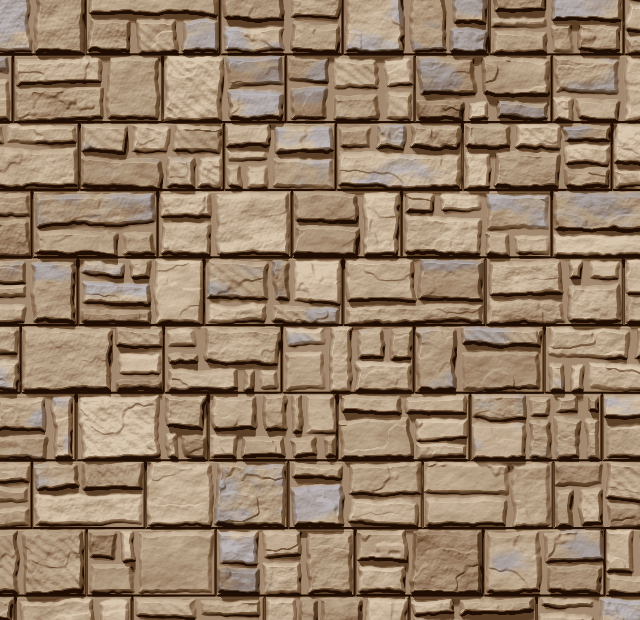
Reproduce this texture procedurally as a WebGL 2 fragment shader.

```glsl
#version 300 es
precision highp float;
uniform vec2 u_resolution;
out vec4 fragColor;

const float ROW_HEIGHT = 0.1091;
const float PANEL_WIDTH = 0.212;

struct Stone { vec2 mid; vec2 extent; vec2 id; float seam; };

float hash(vec2 p) {
  return fract(sin(dot(p, vec2(127.1, 311.7))) * 43758.5);
}

float noise(vec2 p) {
  vec2 i = floor(p), f = fract(p);
  f = f * f * (3.0 - 2.0 * f);
  return mix(mix(hash(i), hash(i + vec2(1, 0)), f.x),
             mix(hash(i + vec2(0, 1)), hash(i + vec2(1, 1)), f.x), f.y);
}

float fbm(vec2 p, int octaves) {
  float sum = 0.0, amp = 1.0;
  for (int i = 0; i < octaves; i++) {
    sum += amp * (noise(p) - 0.5);
    p = mat2(1.6, 1.2, -1.2, 1.6) * p + 7.3;
    amp *= 0.5;
  }
  return sum;
}

float panelEdge(float col, float row) {
  return col + 0.25 * hash(vec2(col, row) + 5.3);
}

// Staggered panels, each cut up to three times into stones
Stone findStone(vec2 p) {
  float row = floor(p.y / ROW_HEIGHT + 0.645);
  float shift = 0.5 * mod(row, 2.0);
  float x = p.x / PANEL_WIDTH + shift;
  float col = floor(x);
  if (x < panelEdge(col, row)) col -= 1.0;
  vec2 lo = vec2((panelEdge(col, row) - shift) * PANEL_WIDTH, (row - 0.645) * ROW_HEIGHT);
  vec2 hi = vec2((panelEdge(col + 1.0, row) - shift) * PANEL_WIDTH, lo.y + ROW_HEIGHT);
  vec2 border = min(p - lo, hi - p);
  vec2 id = vec2(col, row) * 3.17 + 11.0;
  for (int k = 0; k < 3; k++) {
    vec2 size = hi - lo;
    int axis = size.x * mix(0.25, 1.2, hash(id + 1.7)) > size.y ? 0 : 1;
    bool whole = hash(id + 2.9) < 0.22 * float(k);
    if (whole || size[axis] < 0.062) break;
    float cut = mix(lo[axis], hi[axis], mix(0.3, 0.7, hash(id + 4.1)));
    if (p[axis] < cut) { hi[axis] = cut; id += vec2(0.37, 0.83); }
    else { lo[axis] = cut; id += vec2(0.91, 0.29); }
  }
  return Stone(0.5 * (lo + hi), 0.5 * (hi - lo), id, min(border.x, border.y));
}

// Inside distance of a rounded box
float boxDepth(vec2 q, vec2 extent, float radius) {
  vec2 e = abs(q) - extent + radius;
  return radius - length(max(e, 0.0)) - min(max(e.x, e.y), 0.0);
}

float stoneDepth(vec2 p, Stone s) {
  vec2 q = p - s.mid;
  q += (hash(s.id + 6.0) - 0.5) * 0.1 * vec2(-q.y, q.x);
  vec2 w = p * 30.0 + s.id * 9.0;
  q += 0.007 * (vec2(noise(w), noise(w + 41.0)) - 0.5);
  q += 0.003 * (noise(p * 110.0) - 0.5);
  float inset = mix(0.001, 0.005, hash(s.id + 8.0));
  return boxDepth(q, s.extent - inset, 0.005);
}

float height(vec2 p, int octaves) {
  Stone s = findStone(p);
  float body = smoothstep(0.0, 0.008, stoneDepth(p, s));
  vec2 lean = vec2(hash(s.id + 12.0), hash(s.id + 13.0)) - 0.5;
  float face = mix(0.009, 0.024, hash(s.id + 10.0));
  face += 0.009 * dot((p - s.mid) / s.extent, lean);
  // Broken ledges and rough grain
  vec2 u = p + s.id * 0.7;
  float chip = noise(u * vec2(17.0, 27.0)) + 0.15 * noise(u * 95.0);
  face += 0.0045 * smoothstep(0.58, 0.66, chip) * hash(s.id + 15.0);
  float rough = mix(0.5, 1.25, hash(s.id + 14.0));
  face += 0.0045 * rough * fbm(u * vec2(36.0, 46.0), octaves);
  // Chiselled grooves on a few stones
  float grooved = step(0.88, hash(s.id + 16.0));
  face += grooved * 0.0007 * sin(dot(p, vec2(300.0, 340.0)) + 5.0 * noise(p * 30.0));
  float groove = 0.010 * (1.0 - smoothstep(0.0, 0.003, s.seam));
  return body * face - groove;
}

float castShadow(vec2 p, vec2 toLight) {
  float ground = height(p, 0), block = 0.0;
  for (int i = 1; i <= 8; i++) {
    float t = 0.0032 * float(i);
    block = max(block, height(p + toLight * t, 0) - ground - 0.85 * t);
  }
  return smoothstep(0.0, 0.007, block);
}

vec3 sandRamp(float tone) {
  vec3 shades[6] = vec3[6](vec3(0.18, 0.10, 0.05), vec3(0.33, 0.23, 0.14),
    vec3(0.45, 0.34, 0.23), vec3(0.58, 0.47, 0.38),
    vec3(0.68, 0.60, 0.51), vec3(0.78, 0.71, 0.63));
  tone = clamp(tone, -0.4, 5.6);
  int k = int(clamp(floor(tone), 0.0, 4.0));
  return mix(shades[k], shades[k + 1], tone - float(k));
}

void main() {
  vec2 p = gl_FragCoord.xy / u_resolution.y;
  Stone s = findStone(p);
  float body = smoothstep(0.0, 0.005, stoneDepth(p, s));

  // Relief lighting from above
  float e = 0.0013;
  float h = height(p, 4);
  vec2 slope = vec2(height(p + vec2(e, 0), 4), height(p + vec2(0, e), 4)) - h;
  vec3 normal = normalize(vec3(-slope / e, 1.0));
  vec3 light = normalize(vec3(-0.3, 0.7, 0.75));
  float relief = max(dot(normal, light), 0.0) - light.z;

  // Stone tone, stains, shadow and seams
  float stain = fbm(p * vec2(13.0, 22.0) + s.id * 5.0, 4);
  float tone = 4.45 + 1.1 * (hash(s.id + 20.0) - 0.5) + 0.9 * stain;
  tone -= 0.8 * step(0.8, hash(s.id + 21.0));
  tone = mix(3.5, tone, body) + 3.4 * relief;
  tone -= 2.3 * castShadow(p, normalize(vec2(-0.22, 1.0)));
  tone -= 2.0 * (1.0 - smoothstep(0.0004, 0.0028, s.seam));
  vec3 color = sandRamp(tone);

  // Bluish grey patches on some stones
  float grey = step(0.7, hash(s.id + 23.0)) * smoothstep(-0.1, 0.3, stain) * body;
  color *= mix(vec3(1.01, 1.0, 0.97), vec3(0.88, 0.92, 1.03), grey);
  fragColor = vec4(color, 1.0);
}
```
